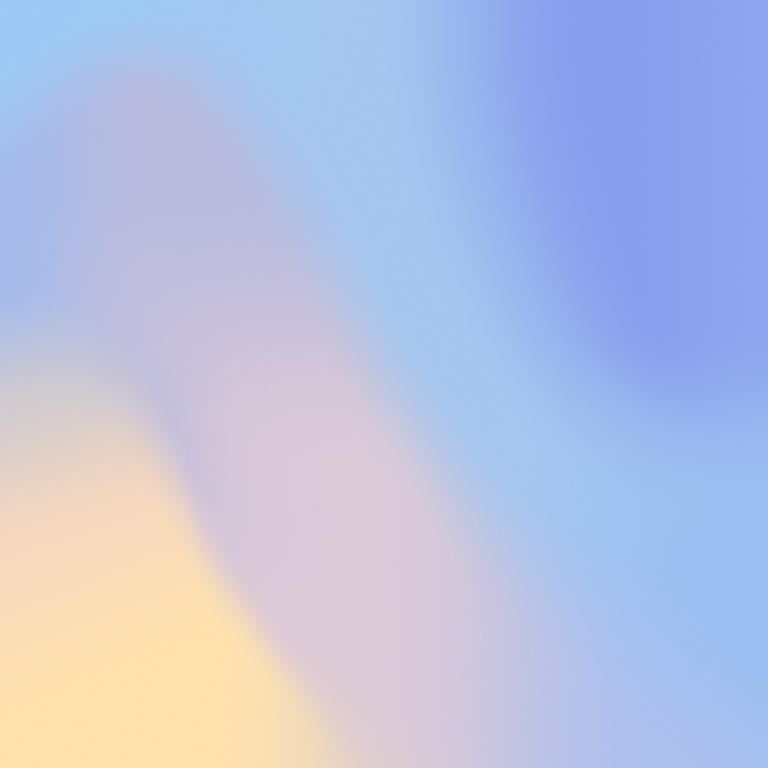
This background is drawn by a three.js fragment shader. Its source:

```glsl
// Soft pastel gradient: a warm dune and a lilac ridge beneath a blue sky.
varying vec2 vUv;

// Cubic curve from a to b, both (x, height), with a slope at each end.
float curve(float x, vec2 a, vec2 b, float slopeA, float slopeB) {
  float span = b.x - a.x;
  float t = clamp((x - a.x) / span, 0.0, 1.0);
  float u = 1.0 - t;
  return u * u * ((1.0 + 2.0 * t) * a.y + t * span * slopeA)
       + t * t * ((3.0 - 2.0 * t) * b.y - u * span * slopeB);
}

float ridgeHeight(float x) {
  vec2 start = vec2(0.0, 0.83);
  vec2 peak = vec2(0.19, 0.925);
  vec2 bend = vec2(0.50, 0.51);
  vec2 foot = vec2(1.0, 0.02);
  if (x < peak.x) return curve(x, start, peak, 0.9, 0.0);
  if (x < bend.x) return curve(x, peak, bend, 0.0, -2.1);
  return curve(x, bend, foot, -1.7, -0.9);
}

float duneHeight(float x) {
  vec2 start = vec2(0.0, 0.59);
  vec2 shoulder = vec2(0.18, 0.53);
  vec2 bend = vec2(0.30, 0.275);
  vec2 foot = vec2(0.70, -0.06);
  if (x < shoulder.x) return curve(x, start, shoulder, 0.1, -1.4);
  if (x < bend.x) return curve(x, shoulder, bend, -1.4, -1.9);
  return curve(x, bend, foot, -1.7, -0.7);
}

// Approximate distance below a height curve, corrected for its slope.
float depthBelow(float y, float height, float nextHeight, float stepX) {
  float slope = (nextHeight - height) / stepX;
  return (height - y) / sqrt(1.0 + slope * slope);
}

// Falls from 1 to 0 between low and high.
float fadeOut(float low, float high, float v) {
  return 1.0 - smoothstep(low, high, v);
}

float hash(vec2 p) {
  return fract(sin(dot(p, vec2(127.1, 311.7))) * 43758.5);
}

vec3 skyColor(vec2 p) {
  vec3 paleBlue = vec3(0.645, 0.778, 0.935);
  vec3 clearBlue = vec3(0.61, 0.79, 0.955);
  vec3 lowBlue = vec3(0.61, 0.75, 0.95);
  vec3 periwinkle = vec3(0.533, 0.62, 0.93);
  vec3 color = mix(paleBlue, clearBlue, fadeOut(0.0, 0.5, distance(p, vec2(0.0, 1.0))));
  color = mix(color, lowBlue, smoothstep(0.6, 0.95, p.x) * fadeOut(0.25, 0.65, p.y));

  // Deep glow at the upper right
  float drop = 1.0 - p.y;
  float edge = 0.62 + 0.6 * drop * drop;
  float glow = smoothstep(-0.15, 0.14, p.x - edge) * smoothstep(0.32, 0.58, p.y);
  glow *= 1.0 - 0.2 * smoothstep(0.82, 1.0, p.x);
  return mix(color, periwinkle, glow);
}

vec3 ridgeColor(vec2 p, float duneDepth) {
  vec3 rose = vec3(0.86, 0.79, 0.84);
  vec3 lilac = vec3(0.72, 0.73, 0.87);
  vec3 haze = vec3(0.65, 0.735, 0.92);
  vec3 coolFoot = vec3(0.68, 0.75, 0.93);
  vec3 color = mix(rose, lilac, smoothstep(0.38, 0.78, p.y));

  // Lilac shade along the dune edge
  float shade = exp(min(duneDepth, 0.0) / 0.06) * smoothstep(0.18, 0.5, p.y);
  color = mix(color, lilac, 0.7 * shade);
  color = mix(color, haze, fadeOut(0.0, 0.2, p.x));
  return mix(color, coolFoot, smoothstep(0.48, 0.85, p.x));
}

vec3 duneColor(vec2 p) {
  vec3 sand = vec3(0.80, 0.79, 0.82);
  vec3 peach = vec3(0.97, 0.85, 0.74);
  vec3 gold = vec3(1.0, 0.885, 0.68);
  vec3 paleFoot = vec3(0.84, 0.80, 0.82);
  vec3 color = mix(sand, peach, fadeOut(0.25, 0.52, p.y - 0.3 * p.x));
  color = mix(color, gold, fadeOut(0.05, 0.28, p.y - 0.4 * min(p.x, 0.3)));
  return mix(color, paleFoot, smoothstep(0.28, 0.58, p.x));
}

void main() {
  vec2 p = vUv;
  float stepX = 0.004;
  float ridgeDepth = depthBelow(p.y, ridgeHeight(p.x), ridgeHeight(p.x + stepX), stepX);
  float duneDepth = depthBelow(p.y, duneHeight(p.x), duneHeight(p.x + stepX), stepX);

  // Ridge with a blurred outline
  float ridgeBlur = mix(0.065, 0.12, smoothstep(0.5, 0.9, p.x));
  float ridgeMask = smoothstep(-ridgeBlur, ridgeBlur, ridgeDepth);
  vec3 color = mix(skyColor(p), ridgeColor(p, duneDepth), ridgeMask);

  // Dune, crisp in the middle of its slope and hazy at both ends
  float crisp = smoothstep(0.12, 0.25, p.x) * fadeOut(0.36, 0.5, p.x);
  float outer = mix(0.04, 0.008, crisp);
  float inner = mix(0.12, 0.055, crisp);
  color = mix(color, duneColor(p), smoothstep(-outer, inner, duneDepth));

  // Faint grain against banding
  color += (hash(floor(p * 512.0)) - 0.5) * 0.006;
  gl_FragColor = vec4(color, 1.0);
}
```
